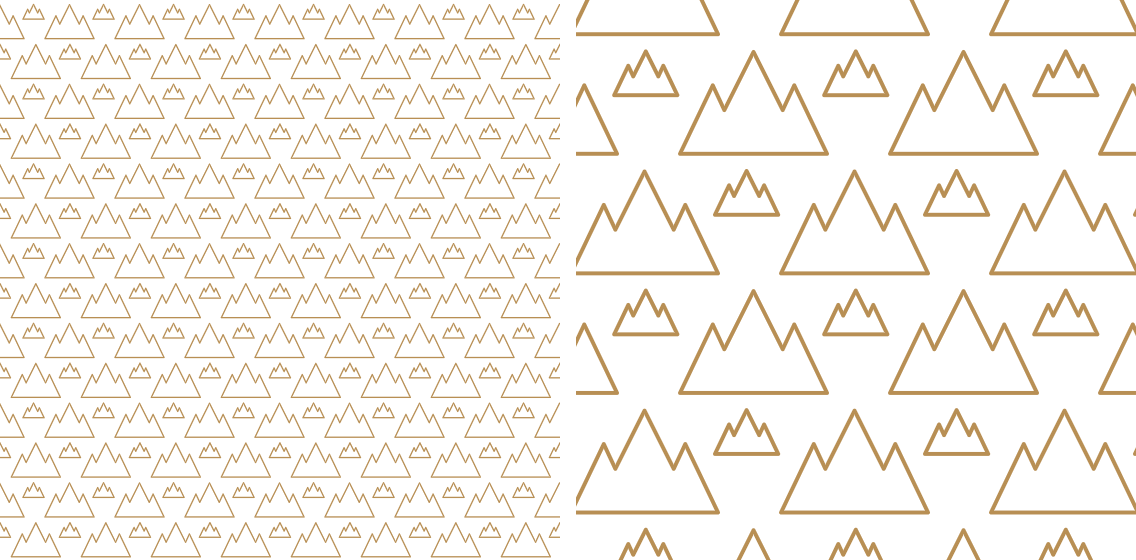
Left, the full canvas; right, a detail of the centre.
A Shadertoy shader for this pattern:

```glsl
// Rows of outlined three-peaked mountains, each large one alternating with a small one.
// Every outline is the distance to a mirrored polyline, repeated across with fract and
// down by row index; alternate rows are shifted by about half a column.

// Lengths are in column widths
const float COLUMNS = 8.0;
const float ROW_PITCH = 0.5694;
const float FIRST_BASE = 0.552;      // base of the top row, below the top edge
const float ROW_MARGIN = 0.042;      // gap kept below each base
const float LINE_WIDTH = 0.0188;

// Half outline of the large mountain, base centre at the origin
const vec2 SUMMIT = vec2(0.0, 0.485);
const vec2 VALLEY = vec2(0.139, 0.208);
const vec2 SHOULDER = vec2(0.194, 0.326);
const vec2 FOOT = vec2(0.350, 0.0);

const float SMALL_SCALE = 0.43;
const float SMALL_LIFT = 0.279;
const vec2 LARGE_CENTRE = vec2(0.993, 0.512);  // even row, odd row
const vec2 SMALL_CENTRE = vec2(0.479, 0.999);

const vec3 PAPER = vec3(1.0);
const vec3 GOLD = vec3(0.72, 0.56, 0.33);

float segmentDistance(vec2 p, vec2 a, vec2 b) {
    vec2 ab = b - a;
    vec2 ap = p - a;
    return length(ap - ab * clamp(dot(ap, ab) / dot(ab, ab), 0.0, 1.0));
}

float mountainDistance(vec2 p) {
    p.x = abs(p.x);
    float slopes = min(segmentDistance(p, SUMMIT, VALLEY),
                       segmentDistance(p, VALLEY, SHOULDER));
    float skirt = min(segmentDistance(p, SHOULDER, FOOT),
                      segmentDistance(p, FOOT, vec2(0.0)));
    return min(slopes, skirt);
}

// Signed offset from the nearest repeat of a centre
float repeatAround(float x, float centre) {
    return fract(x - centre + 0.5) - 0.5;
}

void mainImage(out vec4 fragColor, in vec2 fragCoord) {
    float pixel = COLUMNS / iResolution.y;
    float x = fragCoord.x * pixel;
    float depth = (iResolution.y - fragCoord.y) * pixel;

    // Row index and height above that row's base
    float row = ceil((depth - FIRST_BASE - ROW_MARGIN) / ROW_PITCH);
    float height = FIRST_BASE + row * ROW_PITCH - depth;
    float odd = mod(row, 2.0);

    // Large and small mountains share one stroke width
    float largeX = repeatAround(x, mix(LARGE_CENTRE.x, LARGE_CENTRE.y, odd));
    float smallX = repeatAround(x, mix(SMALL_CENTRE.x, SMALL_CENTRE.y, odd));
    float large = mountainDistance(vec2(largeX, height));
    float small = SMALL_SCALE
        * mountainDistance(vec2(smallX, height - SMALL_LIFT) / SMALL_SCALE);

    // Stroke with a one-pixel soft edge
    float edge = min(large, small) - 0.5 * LINE_WIDTH;
    float ink = clamp(0.5 - edge / pixel, 0.0, 1.0);
    fragColor = vec4(mix(PAPER, GOLD, ink), 1.0);
}
```
